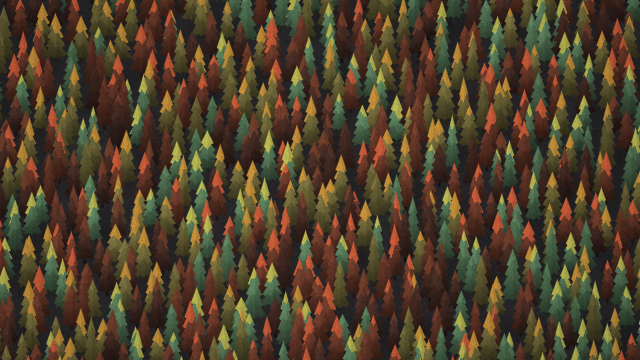
Give the GLSL for this pattern, as a WebGL 1 fragment shader.

```glsl
precision highp float;
// Dense forest of layered paper-cut fir trees with sunlit tips on a dark ground.

uniform vec2 u_resolution;

#define ROW_STEP 0.050
#define COL_STEP 0.062
#define TREE_HEIGHT 0.138
#define TREE_HALF_WIDTH 0.029
#define TIP_LENGTH 0.34
#define TIER_LENGTH 0.18
#define FOLIAGE_END 0.88
#define LIT_SHARE 0.72
#define GRAIN 0.045

const vec3 GROUND = vec3(0.135, 0.130, 0.138);

float hash(vec2 p) {
  vec3 q = fract(vec3(p.xyx) * 0.1031);
  q += dot(q, q.yzx + 33.33);
  return fract((q.x + q.y) * q.z);
}

vec4 hash4(vec2 p) {
  return vec4(hash(p + 11.3), hash(p + 47.7), hash(p + 83.1), hash(p + 129.9));
}

float noise(vec2 p) {
  vec2 i = floor(p), f = fract(p);
  f = f * f * (3.0 - 2.0 * f);
  return mix(mix(hash(i), hash(i + vec2(1.0, 0.0)), f.x),
             mix(hash(i + vec2(0.0, 1.0)), hash(i + 1.0), f.x), f.y);
}

float triangleWave(float x) {
  return abs(fract(x) * 2.0 - 1.0);
}

// Relative half width of a fir at depth t below its tip (0 tip, 1 foot).
float firProfile(float t) {
  float s = t < TIP_LENGTH ? t / TIP_LENGTH : 1.0 + (t - TIP_LENGTH) / TIER_LENGTH;
  float tier = floor(s), f = fract(s);
  float outer = 0.53 + 0.16 * tier;
  float start = tier < 0.5 ? 0.0 : 0.66 * (outer - 0.16);
  float peak = tier < 0.5 ? 0.9 : 0.8;
  return f < peak ? mix(start, outer, f / peak)
                  : mix(outer, 0.66 * outer, (f - peak) / (1.0 - peak));
}

// Body and sunlit colours for one of four kinds of tree.
void pickColors(float kind, out vec3 body, out vec3 lit) {
  body = vec3(0.40, 0.215, 0.155);
  lit = vec3(0.76, 0.345, 0.215);
  if (kind < 0.24) {
    body = vec3(0.325, 0.455, 0.330);
    lit = vec3(0.70, 0.69, 0.31);
  } else if (kind < 0.52) {
    body = vec3(0.415, 0.385, 0.210);
    lit = vec3(0.74, 0.54, 0.215);
  } else if (kind < 0.72) {
    body = vec3(0.265, 0.165, 0.135);
    lit = vec3(0.43, 0.235, 0.165);
  }
}

// Paints one tree over color; its place and look follow from its cell.
vec3 paintTree(vec3 color, vec2 p, vec2 cell, float aa) {
  vec4 place = hash4(cell + 40.0), look = hash4(cell + 257.0);
  vec2 foot = vec2((cell.x + 0.5 + 0.5 * mod(cell.y, 2.0) + 0.7 * (place.x - 0.5)) * COL_STEP,
                   (cell.y + 0.8 * place.y) * ROW_STEP);
  float tall = TREE_HEIGHT * mix(0.80, 1.18, place.z);
  float wide = TREE_HALF_WIDTH * mix(0.80, 1.15, place.w);
  float x = (p.x - foot.x) / wide;
  float t = 1.0 - (p.y - foot.y) / tall;
  if (t < 0.0 || t > 1.0 || abs(x) > 1.2) return color;

  // Silhouette: uneven tiers on both sides, and a short trunk.
  float skew = (look.x - 0.5) * 0.07 * sign(x) * smoothstep(0.15, 0.4, t);
  float edge = (firProfile(max(t + skew, 0.0)) - abs(x)) * wide;
  float foliage = smoothstep(-aa, aa, edge)
                * smoothstep(-aa, aa, (FOLIAGE_END + 0.04 * triangleWave(x * 1.5) - t) * tall);
  float trunk = smoothstep(-aa, aa, (0.12 - abs(x)) * wide);

  // Sunlight: a jagged cap leaning to one side, with a fainter facet below.
  vec3 body, lit;
  pickColors(look.y, body, lit);
  float lean = (look.z - 0.5) * 0.65;
  float depth = mix(0.22, 0.50, look.w) * step(hash(cell + 431.0), LIT_SHARE);
  float jag = 0.11 * triangleWave(x * 1.4 + look.x) + lean * x;
  float cap = smoothstep(-aa, aa, (depth - jag - t) * tall);
  float facet = smoothstep(-aa, aa, (depth + 0.28 - 0.9 * jag - t) * tall);
  float rightSide = smoothstep(-aa, aa, (x - 0.12 * triangleWave(t * 4.0)) * wide);

  float shade = mix(1.08, 0.62, smoothstep(0.3, 1.0, t)) * mix(0.93, 1.10, facet);
  shade *= mix(0.80, 1.05, noise(foot * 3.5 + 7.0));
  body *= shade * mix(1.0, 0.89, rightSide);
  lit *= mix(1.03, 0.93, rightSide) * mix(1.0, 0.92, t);
  color = mix(color, body * 0.65, trunk * step(0.7, t));
  return mix(color, mix(body, lit, cap), foliage);
}

void main() {
  vec2 p = gl_FragCoord.xy / u_resolution.y;
  float aa = 0.75 / u_resolution.y + 0.0003;
  vec2 home = floor(p / vec2(COL_STEP, ROW_STEP));

  // Paint from the far rows to the near rows.
  vec3 color = GROUND * mix(0.85, 1.15, noise(p * 14.0));
  for (int row = 0; row < 6; row++) {
    float y = home.y - float(row);
    for (int col = -2; col <= 1; col++) {
      color = paintTree(color, p, vec2(home.x + float(col), y), aa);
    }
  }

  // Paper grain and darker corners.
  color *= 1.0 + GRAIN * 2.0 * (hash(floor(p * 288.0)) - 0.5);
  color += GRAIN * 0.5 * (noise(p * 190.0) - 0.5);
  vec2 corner = gl_FragCoord.xy / u_resolution - 0.5;
  color *= 1.04 - 0.32 * dot(corner, corner);
  gl_FragColor = vec4(color, 1.0);
}
```
